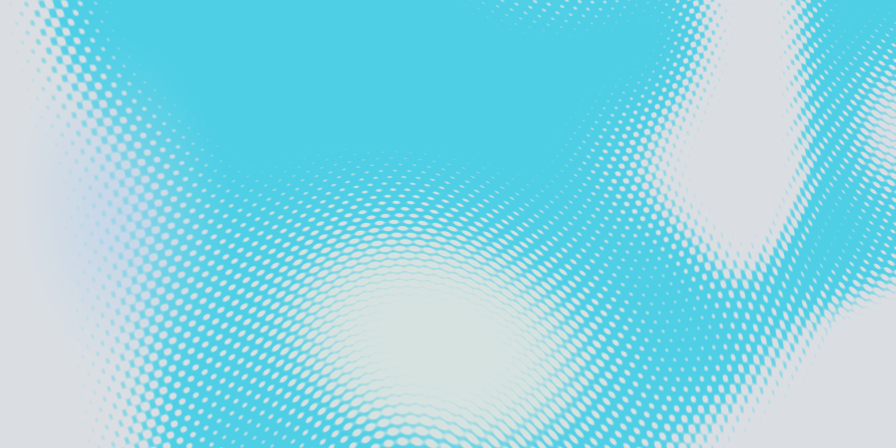
Reproduce this background procedurally as a Shadertoy shader.

```glsl
// Cyan backdrop with pale, soft-edged shapes dissolving into a warped halftone grid.

#define CYAN      vec3(0.305, 0.812, 0.902)
#define COOL_PALE vec3(0.855, 0.872, 0.888)
#define WARM_PALE vec3(0.838, 0.885, 0.878)
#define LAVENDER  vec3(0.740, 0.830, 0.925)
#define PITCH     0.0215  // row spacing, as a share of the canvas height
#define STRETCH   1.65    // column period relative to the row spacing
#define SOFTNESS  0.36    // blur of the dot edges
#define LINES     0.48    // how far dots join into lines on the bent rows

const float PI = 3.14159;

// Falls from 1 to 0 as x goes from a to b.
float fall(float a, float b, float x) {
    return 1.0 - smoothstep(a, b, x);
}

// Soft rotated ellipse: full inside the core share of its radii.
float blob(vec2 p, vec2 center, vec2 radii, float angle, float core) {
    float c = cos(angle), s = sin(angle);
    vec2 d = p - center;
    d = vec2(c * d.x + s * d.y, c * d.y - s * d.x) / radii;
    return fall(core, 1.0, length(d));
}

float bump(vec2 p, vec2 center, vec2 radii) {
    vec2 d = (p - center) / radii;
    return exp(-dot(d, d));
}

// Overlays two coverages without exceeding 1.
float screen(float a, float b) {
    return 1.0 - (1.0 - a) * (1.0 - b);
}

float leftBank(vec2 p) {
    float inner = mix(0.02, -0.06, p.y);
    float outer = mix(0.70, 0.30, smoothstep(0.50, 1.0, p.y));
    return fall(inner, outer, p.x);
}

float centerDome(vec2 p) {
    return blob(p, vec2(0.98, 0.23), vec2(0.66, 0.46), -0.33, 0.0);
}

float rightBands(vec2 p) {
    // Upright column, narrowing and leaning left towards its foot.
    float lean = 0.08 * fall(0.30, 0.62, p.y);
    float column = smoothstep(1.42, 1.70, p.x)
                 * fall(1.68 - lean, 1.91 - lean, p.x)
                 * smoothstep(0.12, 0.58, p.y);
    float shoulder = blob(p, vec2(1.60, 0.64), vec2(0.46, 0.31), 0.15, 0.0);
    shoulder *= 0.75 * fall(1.66, 1.88, p.x);

    // Diagonal bank in the lower corner and a patch on the side edge.
    float corner = smoothstep(1.25, 1.76, p.x - p.y) * fall(0.24, 0.62, p.y);
    float sidePatch = 0.68 * blob(p, vec2(2.0, 0.71), vec2(0.22, 0.34), 0.0, 0.0);
    return screen(screen(column, shoulder), screen(corner, sidePatch));
}

// Staggered dots in -1..1, on rows bent over the pale shapes.
float halftone(vec2 p) {
    float arch = bump(p, vec2(0.93, 0.20), vec2(0.42, 0.75));
    float rise = 0.36 * arch + 0.17 * bump(p, vec2(1.66, 0.70), vec2(0.25, 0.60));
    float row = (p.y - rise) * (1.0 + 0.12 * p.x) - 0.03 * sin(4.0 * p.x);
    float column = p.x + 0.05 * p.x * p.x * p.x + 0.30 * p.y
                 + 0.02 * sin(5.0 * p.y + 2.0 * p.x);
    float dots = cos(2.0 * PI * column / (PITCH * STRETCH)) * cos(PI * row / PITCH);
    float lines = cos(2.0 * PI * row / PITCH);
    float joined = LINES * max(sqrt(arch), smoothstep(1.75, 1.95, p.x));
    return mix(dots, lines, joined);
}

void mainImage(out vec4 fragColor, in vec2 fragCoord) {
    vec2 p = fragCoord / iResolution.y;

    // Pale coverage: the dome rises fast, then levels off below full.
    float dome = centerDome(p);
    float plateau = 0.86 * pow(dome, 0.68);
    float topFleck = 0.25 * blob(p, vec2(1.25, 1.03), vec2(0.32, 0.15), 0.0, 0.2);
    float coverage = screen(screen(leftBank(p), plateau), screen(rightBands(p), topFleck));

    // Threshold the dots by coverage.
    float soft = SOFTNESS + 1.0 / (PITCH * iResolution.y);
    float level = halftone(p) + (2.0 * coverage - 1.0) * (0.95 + soft);
    float mask = smoothstep(-soft, soft, level);

    // Tint the pale colour, and fade the cyan where coverage is high.
    float haze = blob(p, vec2(0.27, 0.52), vec2(0.27, 0.45), 0.15, 0.0);
    vec3 pale = mix(COOL_PALE, WARM_PALE, smoothstep(0.0, 0.6, dome));
    pale = mix(pale, LAVENDER, 0.65 * haze);
    float fade = 0.7 * smoothstep(0.4, 1.0, coverage);
    vec3 ink = mix(CYAN, pale, screen(fade, 0.4 * haze));

    fragColor = vec4(mix(ink, pale, mask), 1.0);
}
```
